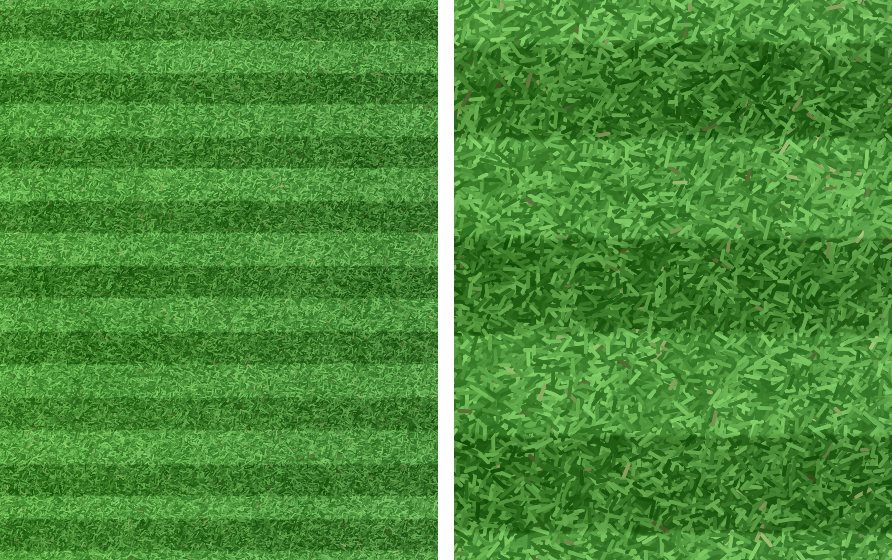
Left: the whole. Right: its middle third, enlarged.
Reproduce this texture procedurally as a Shadertoy shader.

```glsl
// Mown lawn: alternating light and dark horizontal bands of short, dense grass blades.

#define BAND_PERIOD 0.116     // one dark plus one light band, in canvas heights
#define FIRST_DARK 0.017      // top edge of the first dark band
#define DARK_SHARE 0.49
#define BAND_DRIFT 0.006      // slow drift of the mowing lines
#define SHORT_BAND_AT 0.888   // the light band starting here is cut short
#define SHORT_BAND_CUT 0.018
#define BLADE_CELLS 150.0     // blade cells per canvas height
#define BLADE_LAYERS 4
#define BLADE_CONTRAST 0.19
#define LIGHT_GREEN vec3(0.325, 0.605, 0.250)
#define DARK_GREEN vec3(0.235, 0.485, 0.165)
#define SHADE_TINT vec3(0.88, 1.0, 0.76)

float hash(vec2 p) {
    vec3 q = fract(p.xyx * 0.1031);
    q += dot(q, q.yzx + 33.33);
    return fract((q.x + q.y) * q.z);
}

vec3 hash3(vec2 p) {
    vec3 q = fract(p.xyx * vec3(0.1031, 0.1030, 0.0973));
    q += dot(q, q.yxz + 33.33);
    return fract((q.xxy + q.yzz) * q.zyx);
}

float noise(vec2 p) {
    vec2 i = floor(p), f = fract(p);
    f = f * f * (3.0 - 2.0 * f);
    return mix(mix(hash(i), hash(i + vec2(1, 0)), f.x),
               mix(hash(i + vec2(0, 1)), hash(i + vec2(1, 1)), f.x), f.y);
}

// Distance to a segment through the origin with the given half extent
float segmentDistance(vec2 p, vec2 halfExtent) {
    float t = clamp(dot(p, halfExtent) / dot(halfExtent, halfExtent), -1.0, 1.0);
    return length(p - halfExtent * t);
}

// x: 1 in dark bands, 0 in light ones; y: band pair index
vec2 mowingBand(vec2 p) {
    float depth = 1.0 - p.y + 0.003 * (noise(p * 190.0) - 0.5);
    float drift = BAND_DRIFT * sin(3.14159 * clamp((depth - 0.017) / 0.813, 0.0, 1.0));
    float skipped = SHORT_BAND_CUT * step(SHORT_BAND_AT, depth);
    float phase = (depth + drift + skipped - FIRST_DARK) / BAND_PERIOD;
    float edge = 0.0015 / BAND_PERIOD;
    float offset = abs(fract(phase - 0.5 * DARK_SHARE + 0.5) - 0.5);
    float dark = 1.0 - smoothstep(-edge, edge, offset - 0.5 * DARK_SHARE);
    return vec2(dark, floor(phase));
}

// Tone of the topmost blade, from -1 in shadow to 1 in full light; w flags a dry blade
vec2 bladeTone(vec2 p) {
    float pixel = BLADE_CELLS / iResolution.y;
    vec2 tone = vec2(-0.65, 0.0);
    for (int layer = 0; layer < BLADE_LAYERS; layer++) {
        vec2 q = p * BLADE_CELLS + float(layer) * vec2(37.37, 61.71);
        vec2 cell = floor(q);
        for (int k = 0; k < 9; k++) {
            vec2 id = cell + vec2(k % 3 - 1, k / 3 - 1);
            vec2 seed = id + float(layer) * 211.0 + 17.0;
            vec3 place = hash3(seed), look = hash3(seed + 419.0);
            float angle = 0.35 + 2.6 * (place.z - 0.5);
            vec2 halfExtent = mix(0.3, 0.8, look.x) * vec2(cos(angle), sin(angle));
            float d = segmentDistance(q - id - place.xy, halfExtent) - 0.17;
            float cover = 1.0 - smoothstep(-0.5 * pixel, 0.5 * pixel, d);
            vec2 blade = vec2(2.0 * look.y - 0.92, step(0.985, look.z));
            tone = mix(tone, blade, cover);
        }
    }
    return tone;
}

void mainImage(out vec4 fragColor, in vec2 fragCoord) {
    vec2 p = fragCoord / iResolution.y;
    float across = fragCoord.x / iResolution.x - 0.5;

    // Mowing bands, each pair slightly different
    vec2 band = mowingBand(p);
    vec3 color = mix(LIGHT_GREEN, DARK_GREEN, band.x);
    float shade = 0.02 * (hash(vec2(band.y + 20.0, 3.0 + round(band.x))) - 0.5);

    // Broad patches, faint upright streaks, and a fall of light to the right
    shade += 0.04 * (noise(p * 9.0) - 0.5) + 0.04 * (noise(p * 31.0 + 7.0) - 0.5);
    shade += 0.03 * (noise(p * vec2(75.0, 5.0) + 40.0) - 0.5);
    shade -= 0.03 * across;
    color += across * vec3(0.015, -0.005, 0.035);

    // Grass blades, a few of them dry
    vec2 blade = bladeTone(p);
    shade += BLADE_CONTRAST * blade.x;
    color += shade * SHADE_TINT + blade.y * vec3(0.16, -0.02, 0.08);

    fragColor = vec4(clamp(color, 0.0, 1.0), 1.0);
}
```
